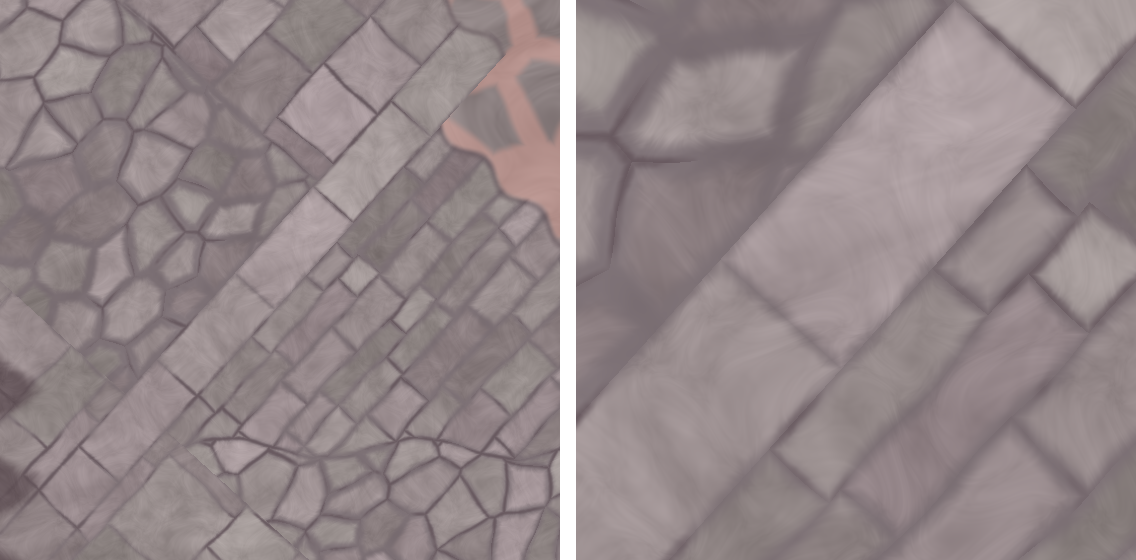
Left, the full canvas; right, a detail of the centre.
A three.js fragment shader for this texture:

```glsl
varying vec2 vUv;

#define ALONG vec2(0.67, 0.742)
#define BAND_LOW -0.065
#define BAND_HIGH 0.032
#define SLAB_END 0.37
#define SOFT 0.009
#define STONE_DARK vec3(0.495, 0.45, 0.452)
#define STONE_LIGHT vec3(0.69, 0.642, 0.645)
#define MORTAR vec3(0.495, 0.448, 0.466)
#define CRACK vec3(0.385, 0.325, 0.35)
#define CLAY vec3(0.71, 0.57, 0.55)
#define SOIL vec3(0.37, 0.31, 0.33)

float hash(vec2 p) {
  return fract(sin(dot(p, vec2(127.1, 311.7))) * 43758.55);
}

vec2 hash2(vec2 p) {
  return vec2(hash(p), hash(p + 19.3));
}

// Layered, folded sines for weathering
float mottle(vec2 p) {
  float sum = 0.0, amp = 0.5;
  for (int i = 0; i < 5; i++) {
    p = mat2(0.8, 0.6, -0.6, 0.8) * p * 1.7 + 1.2 * sin(p.yx + 1.7);
    sum += amp * sin(p.x) * sin(p.y);
    amp *= 0.72;
  }
  return sum;
}

// Uneven intervals on a line: index and distance to the nearest joint
vec2 span(float x, float seed) {
  float i = floor(x);
  float start = i + 0.55 * hash(vec2(i, seed));
  if (x < start) i -= 1.0;
  start = i + 0.55 * hash(vec2(i, seed));
  float end = i + 1.0 + 0.55 * hash(vec2(i + 1.0, seed));
  return vec2(i, min(x - start, end - x));
}

// Staggered courses: edge distance and cell id
vec3 blocks(vec2 q, vec2 size, float seed) {
  vec2 row = span(q.y / size.y, seed);
  vec2 col = span(q.x / size.x + 7.0 * hash(vec2(row.x, seed)), row.x + seed);
  return vec3(min(row.y * size.y, col.y * size.x), col.x, row.x + seed);
}

// Cellular rubble: edge distance and cell id
vec3 rubble(vec2 p, float scale) {
  p *= scale;
  vec2 base = floor(p), nearCell = base, nearVec = vec2(0.0);
  float best = 8.0, edge = 8.0;
  for (int y = -1; y <= 1; y++) for (int x = -1; x <= 1; x++) {
    vec2 cell = base + vec2(x, y);
    vec2 r = cell + 0.04 + 0.92 * hash2(cell) - p;
    if (dot(r, r) < best) { best = dot(r, r); nearVec = r; nearCell = cell; }
  }
  for (int y = -2; y <= 2; y++) for (int x = -2; x <= 2; x++) {
    vec2 cell = nearCell + vec2(x, y);
    vec2 r = cell + 0.04 + 0.92 * hash2(cell) - p;
    vec2 gap = r - nearVec;
    if (dot(gap, gap) > 0.0001) edge = min(edge, dot(0.5 * (r + nearVec), normalize(gap)));
  }
  return vec3(edge / scale, nearCell);
}

void main() {
  vec2 p = vUv;
  vec2 bent = p + 0.003 * sin(p.yx * 23.0 + vec2(1.0, 4.0)) + 0.0013 * sin(p.yx * 83.0);
  vec2 q = vec2(dot(p, ALONG), dot(p, vec2(-ALONG.y, ALONG.x)));
  vec2 b = vec2(dot(bent, ALONG), dot(bent, vec2(-ALONG.y, ALONG.x)));
  float broad = mottle(p * 5.0 + 2.0);
  float grain = mottle(p * 15.0);
  float fine = mottle(p * 47.0 + 5.0);

  // Paving regions around the diagonal band
  vec3 stone;
  float gap = 0.003, lift = 0.0;
  float border = min(abs(q.y - BAND_HIGH), abs(q.y - BAND_LOW));
  bool inBand = q.y > BAND_LOW && q.y < BAND_HIGH && q.x > 0.24;
  if (inBand) {
    float joint = (q.x - 0.245) / 0.208;
    stone = vec3(abs(fract(joint + 0.5) - 0.5) * 0.208, floor(joint), 91.0);
    lift = 0.16 + 0.28 * smoothstep(0.25, 0.12, abs(q.x - 0.84));
    gap = 0.0;
  } else if (q.x < SLAB_END) {
    stone = blocks(b, vec2(0.19, 0.15), 5.0);
    border = min(border, abs(b.x - SLAB_END));
    lift = 0.1;
    gap = 0.0;
  } else if (q.y > 0.0) {
    if (b.x > 0.88) stone = blocks(b, vec2(0.14, 0.112), 23.0);
    else { stone = rubble(b * vec2(0.85, 1.15), 11.0); gap = 0.007; }
    border = min(border, abs(b.x - 0.88));
  } else {
    float rowsEdge = bent.y - 0.2 - 0.02 * sin(p.x * 19.0);
    if (rowsEdge > 0.0) stone = blocks(b, vec2(0.13, 0.057), 41.0);
    else { stone = rubble(b * vec2(0.9, 1.15) + 3.0, 12.0); gap = 0.005; }
    border = min(border, abs(rowsEdge));
  }
  float edge = min(stone.x, border);
  vec2 tone = hash2(stone.yz);
  gap *= 0.3 + 1.4 * hash(stone.yz + 7.0);

  // Stone faces with grey-green and rosy variation
  float shade = (inBand ? 0.42 : 0.13 + 0.66 * tone.x) + lift;
  shade += 0.14 * broad + 0.2 * grain + 0.17 * fine;
  vec3 face = mix(STONE_DARK, STONE_LIGHT, shade);
  face += (tone.y - 0.45) * vec3(0.014, -0.012, 0.012);
  vec3 bed = MORTAR + 0.025 * broad + 0.02 * grain;
  float cover = smoothstep(gap - 0.5 * SOFT, gap + SOFT, edge + 0.002 * fine);
  vec3 color = mix(bed, face, cover);

  // Dark open joints, broken into stretches
  float open = smoothstep(0.0055, 0.0, edge + 0.001 * fine);
  open *= smoothstep(-0.1, 0.8, broad + 0.5 * grain + 0.6 * tone.x - 0.15);
  color = mix(color, CRACK, 0.8 * open);

  // Clay corner with scattered stones
  float clayEdge = q.x - (q.y > BAND_LOW ? 1.27 : 1.1) + 0.012 * sin(q.y * 48.0);
  vec3 loose = rubble(bent + 0.04, 7.5);
  float kept = step(0.52, hash(loose.yz)) * smoothstep(0.012, 0.03, loose.x + 0.006 * grain);
  vec3 ground = mix(CLAY + 0.04 * grain, STONE_DARK + 0.05 + 0.07 * grain, kept);
  color = mix(color, CRACK, 0.5 * smoothstep(0.013, 0.0, abs(clayEdge)));
  color = mix(color, ground, smoothstep(-0.003, 0.012, clayEdge));

  // Damp soil along the left side
  float damp = 0.012 + 0.045 * sin(p.y * 37.0 + 3.0) + 0.02 * grain - p.x;
  damp = smoothstep(-0.03, 0.025, damp) * smoothstep(0.42, 0.36, p.y);
  color = mix(color, SOIL + 0.03 * fine, 0.85 * damp);

  gl_FragColor = vec4(color, 1.0);
}
```
